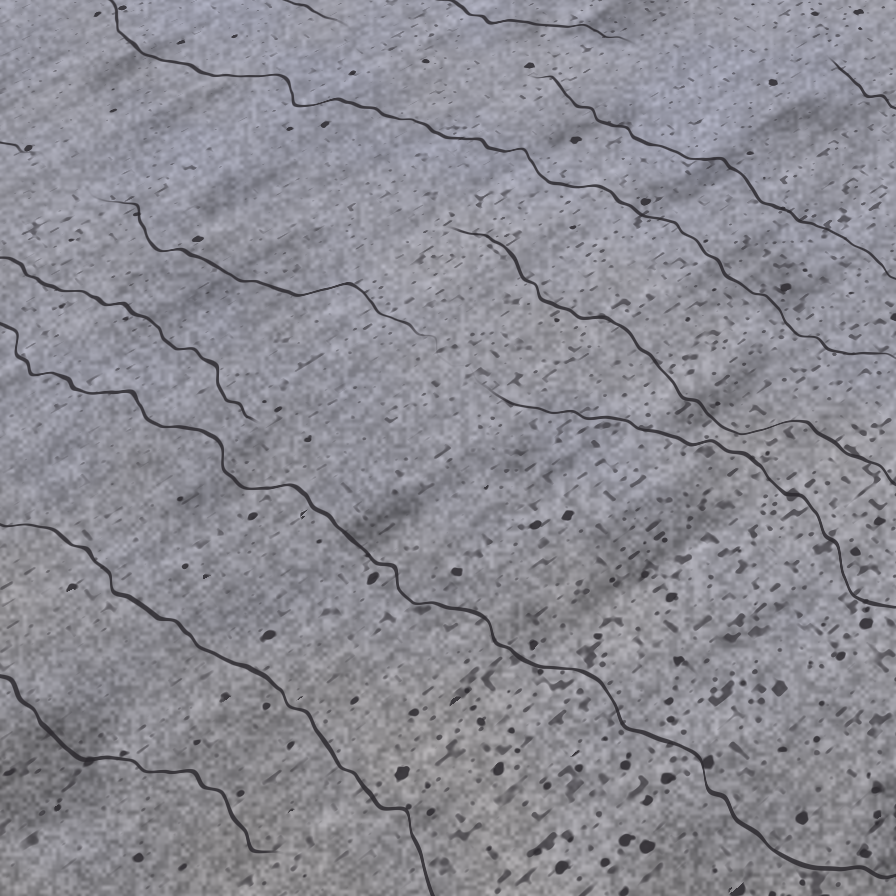
A WebGL 2 fragment shader for this texture:

```glsl
#version 300 es
precision highp float;
// Weathered concrete slab in perspective: brushed streaks, pits, chips and long cracks.

uniform vec2 u_resolution;
out vec4 outColor;

const float HORIZON = 2.6;          // height of the vanishing line
const float STREAK_ANGLE = 0.70;
const float CRACK_ANGLE = -0.56;
const float CRACK_SPACING = 0.19;
const float CRACK_WIDTH = 0.0021;
const float GRAIN_SCALE = 215.0;
const float GRAIN_CONTRAST = 0.25;
const float PIT_SCALE = 125.0;
const float CHIP_SCALE = 30.0;
const float BASE_TONE = 0.585;
const vec3 WARM_TINT = vec3(1.0, 0.985, 1.0);
const vec3 COOL_TINT = vec3(0.985, 0.995, 1.09);
const vec3 HOLE_COLOR = vec3(0.17, 0.16, 0.18);

float hash(vec2 p) {
    return fract(sin(dot(p, vec2(127.1, 311.7))) * 43758.5453);
}

float noise(vec2 p) {
    vec2 cell = floor(p);
    vec2 f = fract(p);
    f = f * f * (3.0 - 2.0 * f);
    float low = mix(hash(cell), hash(cell + vec2(1.0, 0.0)), f.x);
    float high = mix(hash(cell + vec2(0.0, 1.0)), hash(cell + 1.0), f.x);
    return mix(low, high, f.y);
}

float fbm(vec2 p) {
    float sum = 0.0;
    float gain = 0.5;
    for (int i = 0; i < 4; i++) {
        sum += gain * noise(p);
        p = p * 2.03 + 17.3;
        gain *= 0.5;
    }
    return sum / 0.9375;
}

// Coordinates along and across a direction
vec2 alignTo(vec2 p, float angle) {
    vec2 dir = vec2(cos(angle), sin(angle));
    return vec2(dot(p, dir), dot(p, vec2(-dir.y, dir.x)));
}

// Broken, wandering lines, one per row
float cracks(vec2 ground, float depth, float pixel) {
    vec2 q = alignTo(ground, CRACK_ANGLE);
    float row = floor(q.y / CRACK_SPACING);
    float mask = 0.0;
    for (int i = -1; i <= 1; i++) {
        float id = row + float(i);
        float seed = id * 17.0;
        float center = id + 0.5 + 0.3 * (hash(vec2(id, 4.0)) - 0.5);
        center += 0.75 * (noise(vec2(q.x * 3.5, seed)) - 0.5);
        center += 0.30 * (noise(vec2(q.x * 13.0, seed + 3.0)) - 0.5);
        center += 0.11 * (noise(vec2(q.x * 42.0, seed + 7.0)) - 0.5);
        float dist = abs(q.y - center * CRACK_SPACING) / pow(depth, 1.8);
        float life = smoothstep(0.38, 0.62, noise(vec2(q.x * 2.6 + 9.0, seed + 11.0)));
        float width = CRACK_WIDTH / depth * (0.45 + 0.55 * life);
        width *= 0.65 + 0.7 * noise(vec2(q.x * 50.0, seed + 5.0));
        float edge = max(pixel, 0.0012);
        float line = 1.0 - smoothstep(width - 0.5 * edge, width + edge, dist);
        mask = max(mask, line * smoothstep(0.0, 0.35, life));
    }
    return mask;
}

// Scattered ragged holes
float chips(vec2 p, float amount) {
    vec2 cell = floor(p);
    float ragged = 0.16 * (noise(p * 5.0) - 0.5);
    float mask = 0.0;
    for (int y = -1; y <= 1; y++) {
        for (int x = -1; x <= 1; x++) {
            vec2 id = cell + vec2(x, y);
            vec2 center = id + vec2(hash(id + 3.1), hash(id + 8.7));
            float radius = mix(0.09, 0.27, pow(hash(id + 5.3), 2.0));
            float dist = length((p - center) * vec2(0.85, 1.15)) + ragged;
            float hole = 1.0 - smoothstep(radius - 0.05, radius + 0.05, dist);
            mask = max(mask, hole * step(hash(id + 1.9), amount));
        }
    }
    return mask;
}

void main() {
    vec2 uv = gl_FragCoord.xy / u_resolution;
    float pixel = 1.0 / min(u_resolution.x, u_resolution.y);
    float depth = HORIZON / (HORIZON - uv.y);
    vec2 ground = vec2((uv.x - 0.5) * depth, HORIZON * (depth - 1.0));
    vec2 brushed = alignTo(ground, STREAK_ANGLE);

    // Tone: broad patches, streaks and fine grain
    float patches = fbm(ground * 3.0 + 5.0);
    float streaks = fbm(brushed * vec2(2.5, 32.0));
    float stain = smoothstep(0.58, 0.8, fbm(brushed * vec2(4.0, 11.0) + 31.0));
    float grain = noise(uv * GRAIN_SCALE) * 0.65 + noise(brushed * vec2(75.0, 110.0)) * 0.35;
    float tone = BASE_TONE + 0.05 * (uv.y - 0.5);
    tone += 0.10 * (patches - 0.5) + 0.13 * (streaks - 0.5) - 0.12 * stain;
    tone += GRAIN_CONTRAST * mix(1.15, 0.7, uv.y) * (grain - 0.5);

    // Wear: rougher toward the near and right sides, gathered in streaks
    float wear = 0.42 - 0.45 * uv.y + 0.28 * uv.x + 1.1 * (patches - 0.5);
    wear = clamp(wear + 1.3 * (streaks - 0.5) + 0.2 * stain, 0.0, 1.0);
    float threshold = mix(0.84, 0.64, wear);
    float pitField = noise(brushed * PIT_SCALE * vec2(0.7, 1.0) + 50.0);
    float pits = smoothstep(threshold, threshold + 0.2, pitField) * mix(0.5, 0.85, wear);
    float nearness = 1.0 - smoothstep(0.1, 0.55, uv.y);
    float holes = chips(brushed * CHIP_SCALE, 0.02 + 0.45 * nearness * wear);

    // Colour
    float coolness = clamp(uv.y * 0.9 + 0.9 * (fbm(ground * 5.0 + 70.0) - 0.45), 0.0, 1.0);
    vec3 color = tone * mix(WARM_TINT, COOL_TINT, coolness);
    color = mix(color, HOLE_COLOR, 0.8 * pits);
    color = mix(color, HOLE_COLOR, 0.85 * holes);
    color = mix(color, HOLE_COLOR, 0.85 * cracks(ground, depth, pixel));
    outColor = vec4(clamp(color, 0.0, 1.0), 1.0);
}
```
